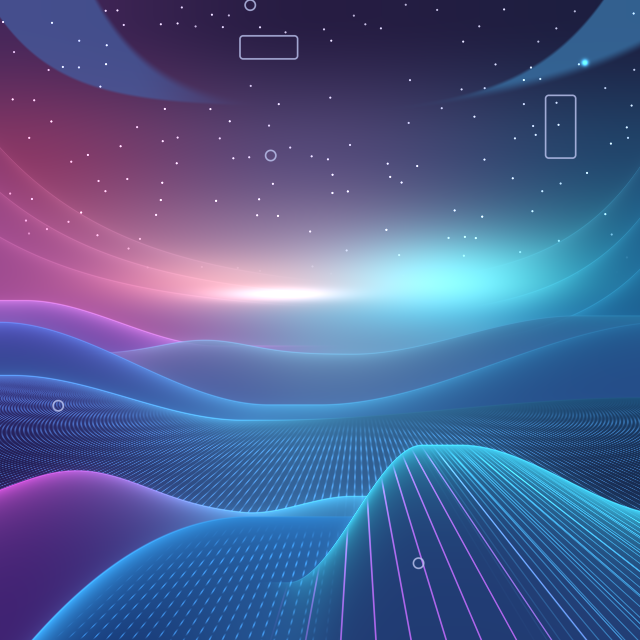
Give the GLSL for this background, as a Shadertoy shader.

```glsl
// Glowing dunes of light under a starry dusk, with thin floating outlines.
#define HORIZON .54
#define VANISH vec2(.56, .45)
#define FAN_STEP .122
#define STAR_CELLS 34.
#define LINE_WIDTH .0013
#define CYAN vec3(.3, .85, .95)
#define ROSE vec3(.95, .62, .78)
#define MAGENTA vec3(.85, .25, .72)
#define FRAME_COLOR vec3(.75, .78, .95)

float hash(vec2 p) { return fract(sin(dot(p, vec2(127.1, 311.7))) * 43758.5); }

// Smooth step that may run downward
float ramp(float a, float b, float x) {
  float t = clamp((x - a) / (b - a), 0., 1.);
  return t * t * (3. - 2. * t);
}

float blob(vec2 p, vec2 center, vec2 size) {
  p = (p - center) / size;
  return exp(-dot(p, p));
}

// Thin line where d is zero
float stroke(float d) {
  float px = .7 / iResolution.y;
  return ramp(LINE_WIDTH + px, LINE_WIDTH - px, abs(d));
}

// Left, middle and right colours
vec3 across(vec3 a, vec3 b, vec3 c, float x) {
  return mix(mix(a, b, ramp(0., .5, x)), c, ramp(.45, 1., x));
}

float box(vec2 p, vec2 size) {
  vec2 q = abs(p) - size + .005;
  return length(max(q, 0.)) + min(max(q.x, q.y), 0.) - .005;
}

// Fill below a ridge from crest to deep, with a lit rim
void dune(inout vec3 col, float d, vec3 crest, vec3 deep, vec3 rim, float alpha) {
  float px = 1. / iResolution.y, below = max(d, 0.);
  vec3 fill = mix(deep, crest, exp(-below / .06));
  fill += rim * (.28 * exp(-below / .014) + .3 * stroke(d));
  col = mix(col, fill, alpha * ramp(-px, px, d)) + rim * alpha * .13 * exp(-abs(d) / .012);
}

// Rays of even width from the vanishing point
float fan(vec2 p, float gap) {
  float fall = max(VANISH.y - p.y, .01);
  return stroke((fract((p.x - VANISH.x) / fall / gap) - .5) * gap * fall);
}

vec3 sky(vec2 p) {
  float x = p.x, h = max(p.y - HORIZON, 0.) / (1. - HORIZON);
  vec3 low = across(vec3(.76, .41, .58), vec3(.7, .6, .72), vec3(.18, .56, .66), x);
  vec3 mid = across(vec3(.55, .22, .4), vec3(.35, .3, .49), vec3(.13, .28, .43), x);
  vec3 top = across(vec3(.27, .15, .35), vec3(.15, .11, .26), vec3(.11, .12, .25), x);
  vec3 col = mix(mix(low, mid, ramp(0., .5, h)), top, ramp(.4, .95, h));

  // Veils in the upper corners
  float a = p.y - .83 - .14 * exp(-x / .1), b = .83 + .17 * exp((.156 - x) / .1) - p.y;
  col = mix(col, vec3(.27, .36, .62), .75 * ramp(0., .006, a) * ramp(0., .02, b) * ramp(.42, .2, x));
  a = p.y - .8 - .12 * exp((x - 1.) / .25);
  b = .82 + .18 * exp((x - .94) / .13) - p.y;
  col = mix(col, vec3(.22, .44, .64), .8 * ramp(0., .02, a) * ramp(0., .008, b) * ramp(.55, .8, x));

  // Stars
  vec2 cell = floor(p * STAR_CELLS), spot = vec2(hash(cell + 3.), hash(cell + 71.)) * .7 + .15;
  float seed = hash(cell + 19.), dist = length(fract(p * STAR_CELLS) - spot) / STAR_CELLS;
  col += .8 * seed * step(.72, seed) * ramp(.0026, .0006, dist) * ramp(.05, .3, h);
  return col + CYAN * blob(p, vec2(.914, .902), vec2(.005));
}

vec3 land(vec3 col, vec2 p) {
  float x = p.x, y = p.y, d;
  vec3 haze = across(vec3(.6, .3, .64), vec3(.46, .59, .75), vec3(.14, .42, .61), x);
  col = mix(col, haze, ramp(HORIZON + .02, HORIZON - .04, y));

  // Far slopes
  for (float k = 0.; k < 3.; k++) {
    d = .54 - .015 * k + (.23 - .055 * k) * exp(-x / .21) - y;
    dune(col, d, col, vec3(.58, .26, .56), ROSE * .45, .5 * ramp(.55, .1, x));
    d = .55 - .05 * k + (.19 - .03 * k) * exp((x - 1.) / .13) - y;
    dune(col, d, col, vec3(.1, .34, .54), CYAN * .4, .6 * ramp(.72, .95, x));
  }
  // Horizon lights
  col += vec3(.1, .42, .36) * blob(p, vec2(.7, .56), vec2(.19, .075));
  col += vec3(.24, .16, .08) * blob(p, vec2(.34, .55), vec2(.2, .05));
  col += vec3(.35, .3, .28) * blob(p, vec2(.43, HORIZON), vec2(.1, .011));

  // Middle dunes, back to front
  d = mix(.531, .46, ramp(.04, .34, x)) - y;
  dune(col, d, vec3(.57, .32, .7), vec3(.36, .25, .6), ROSE * .6, ramp(.55, .2, x));
  d = .447 + .022 * blob(p, vec2(.32, y), vec2(.1)) + .06 * ramp(.55, .9, x) - y;
  dune(col, d, haze * .9, vec3(.22, .36, .62), CYAN * mix(.7, .25, x), .85 * ramp(.1, .25, x));
  d = mix(.497, .368, ramp(0., .42, x)) + .13 * ramp(.5, 1.05, x) - y;
  vec3 crest = across(vec3(.3, .26, .68), vec3(.27, .55, .76), vec3(.13, .36, .56), x);
  dune(col, d, crest, vec3(.14, .28, .52), CYAN * mix(.6, .2, x), .9);
  d = mix(.414, .344, ramp(.02, .38, x)) + .035 * ramp(.42, 1., x) - y;
  vec3 deep = across(vec3(.12, .1, .3), vec3(.2, .38, .6), vec3(.09, .15, .29), x);
  dune(col, d, crest * .8, deep, CYAN * mix(.9, .1, ramp(.3, .6, x)), .95);
  float ripple = .5 + .5 * sin(y * 420. + 5. * sin(x * 9.));
  col += vec3(.08, .16, .22) * fan(p, .055) * ramp(0., .05, d) * (.6 + ripple);

  // Violet swell and blue wave
  float t = ramp(0., .5, x);
  d = .195 + .07 * blob(p, vec2(.12, y), vec2(.16)) + .03 * ramp(.38, .55, x) - y;
  crest = mix(vec3(.58, .26, .66), vec3(.24, .55, .76), t);
  deep = mix(vec3(.24, .13, .44), vec3(.16, .32, .56), t);
  dune(col, d, crest, deep, .7 * mix(MAGENTA, CYAN, t), ramp(.75, .5, x));
  float rise = 1. - min((x - .05) / .34, 1.);
  d = (.193 * (1. - rise * rise) - y) / (1. + .8 * rise);
  deep = mix(vec3(.05, .1, .32), vec3(.15, .34, .58), t);
  dune(col, d, vec3(.16, .46, .76), deep, CYAN * mix(.75, .2, t), ramp(.7, .45, x));
  col += vec3(.12, .28, .38) * fan(p, .045) * ripple * ramp(.01, .06, d) * ramp(.6, .45, x);

  // Right mound with threads
  d = .09 + .215 * ramp(.45, .66, x) - .11 * ramp(.72, 1.05, x) - y;
  float body = ramp(.4, .56, x), side = ramp(.55, .95, (x - VANISH.x) / max(VANISH.y - y, .01));
  dune(col, d, vec3(.18, .6, .72), vec3(.13, .23, .45), CYAN * .7, body);
  vec3 threads = mix(MAGENTA, CYAN * .6, side) * .65 * fan(p, FAN_STEP);
  threads += CYAN * .3 * side * fan(p, FAN_STEP * .37);
  return col + threads * body * ramp(0., .03, d);
}

// Panels and rings
float frames(vec2 p) {
  float ink = stroke(box(p - vec2(.42, .926), vec2(.045, .018)));
  ink += stroke(box(p - vec2(.876, .802), vec2(.0235, .049)));
  vec2 rings[4] = vec2[4](vec2(.391, .992), vec2(.423, .757), vec2(.091, .366), vec2(.654, .12));
  for (int i = 0; i < 4; i++) ink += stroke(length(p - rings[i]) - .008);
  return ink;
}

void mainImage(out vec4 fragColor, in vec2 fragCoord) {
  vec2 p = fragCoord / iResolution.xy;
  vec3 col = mix(land(sky(p), p), FRAME_COLOR, .8 * min(frames(p), 1.));
  fragColor = vec4(clamp(col, 0., 1.), 1.);
}
```
